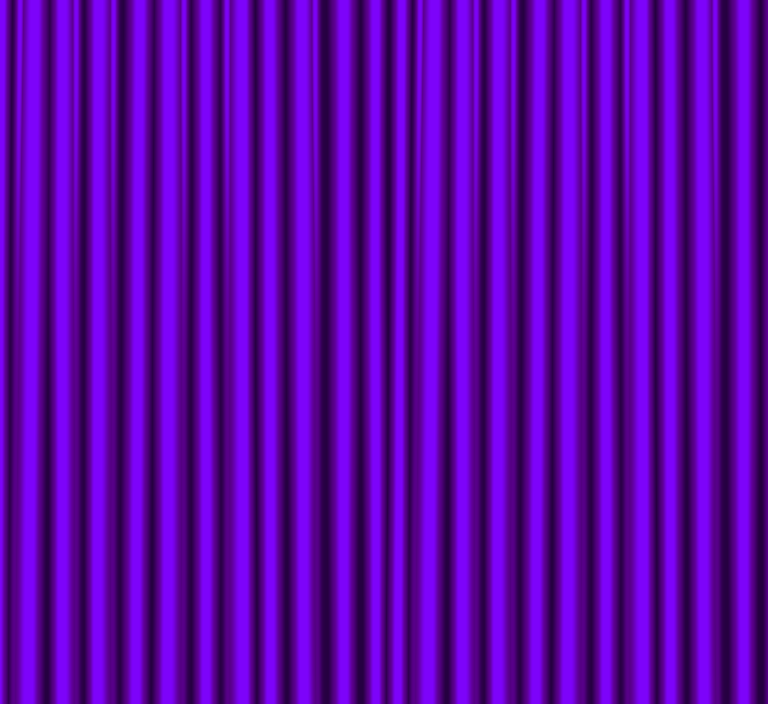
Give the GLSL for this texture, as a Shadertoy shader.

```glsl
// Folds of one repeat, in hundredths: centre, left reach, right reach, lean
const vec4 FOLDS[12] = vec4[12](
    vec4(0.0, 3.0, 2.7, 1.0), vec4(8.0, 5.2, 4.0, 1.5),
    vec4(15.4, 3.3, 5.0, 0.0), vec4(24.3, 3.3, 5.5, 0.2),
    vec4(34.5, 4.2, 3.8, 1.0), vec4(41.9, 3.8, 5.5, 0.5),
    vec4(51.5, 3.8, 3.8, 0.0), vec4(61.0, 5.7, 3.0, -0.3),
    vec4(67.5, 3.5, 4.0, -0.2), vec4(75.7, 4.0, 4.7, -0.5),
    vec4(86.0, 4.3, 4.0, 0.0), vec4(94.0, 3.7, 3.0, -0.2));

float slope(float cell, float seed) {
    return fract(sin(cell * 127.1 + seed * 311.7) * 43758.5) * 2.0 - 1.0;
}

// One-dimensional gradient noise
float gradientNoise(float p, float seed) {
    float cell = floor(p), f = p - cell;
    float blend = f * f * f * (f * (f * 6.0 - 15.0) + 10.0);
    return mix(slope(cell, seed) * f, slope(cell + 1.0, seed) * (f - 1.0), blend);
}

// Height of the cloth: 0 in a valley, 1 on a ridge
float drape(float x, float y) {
    float height = 0.0;
    for (int i = 0; i < 12; i++) {
        vec4 fold = FOLDS[i];
        float seed = float(i);
        float d = x - fold.x - fold.w * (y - 0.5) - 0.3 * gradientNoise(y * 2.5, seed);
        d -= 100.0 * round(d / 100.0);
        float swell = 1.0 + 0.25 * gradientNoise(y * 1.7 + 0.4, seed + 20.0);
        float reach = (d < 0.0 ? fold.y : fold.z) * swell;
        height = max(height, 1.0 - abs(d) / reach);

        // Thin crease on the wide flank, fading downwards
        float flank = max(fold.y, fold.z);
        if (flank > 4.5) {
            float side = fold.y > fold.z ? -1.0 : 1.0;
            float q = (d - side * 0.72 * flank) / 1.15;
            float strength = mix(0.4, 0.78, smoothstep(0.35, 1.0, y));
            height = max(height, strength * exp(-q * q));
        }
    }
    return height;
}

void mainImage(out vec4 fragColor, in vec2 fragCoord) {
    vec2 uv = fragCoord / iResolution.xy;
    float height = drape(uv.x * 192.0, uv.y);

    // Shadow, satin and sheen
    vec3 color = mix(vec3(0.13, 0.0, 0.23), vec3(0.36, 0.0, 0.56), smoothstep(-0.1, 0.5, height));
    color = mix(color, vec3(0.49, 0.01, 0.98), smoothstep(0.4, 0.82, height));
    fragColor = vec4(color, 1.0);
}
```
